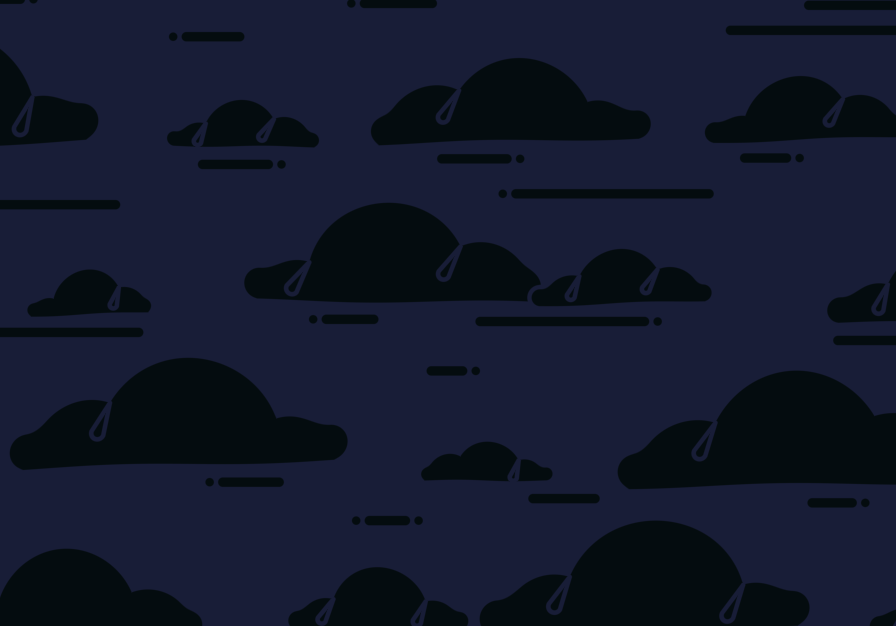
Reproduce this pattern procedurally as a Shadertoy shader.

```glsl
// Night sky of flat dark clouds with curled creases and short wind dashes.

const vec3 SKY_COLOR = vec3(0.094, 0.112, 0.216);
const vec3 INK_COLOR = vec3(0.017, 0.048, 0.058);

// Lengths are in units of the canvas height.
const vec2  CELL         = vec2(0.46, 0.26);    // spacing of the clouds
const vec2  JITTER       = vec2(0.10, 0.035);
const vec2  SMALL_RADIUS = vec2(0.050, 0.098);  // range of the main lobe
const vec2  LARGE_RADIUS = vec2(0.105, 0.155);
const float OUTLINE_GAP  = 0.007;               // sky line around overlaps
const float CURL_STROKE  = 0.0037;
const float DASH_RADIUS  = 0.0075;
const float DOT_GAP      = 0.021;
const float CURL_CHANCE  = 0.78;

// Four random values per cell and salt.
vec4 hash4(vec2 cell, float salt) {
    vec4 p = fract(vec4(cell.xyx, salt + cell.y) * vec4(0.1031, 0.1030, 0.0973, 0.1099)
                   + salt * 0.137);
    p += dot(p, p.wzxy + 33.33);
    return fract((p.xxyz + p.yzzw) * p.zywx);
}

float cover(float dist) {
    float pixel = 0.8 / iResolution.y;
    return 1.0 - smoothstep(-pixel, pixel, dist);
}

float smoothMin(float a, float b, float k) {
    float h = max(k - abs(a - b), 0.0) / k;
    return min(a, b) - h * h * k * 0.25;
}

// Capsule whose radius runs from ra at a to rb at b.
float taper(vec2 p, vec2 a, vec2 b, float ra, float rb) {
    vec2 axis = b - a;
    float t = clamp(dot(p - a, axis) / dot(axis, axis), 0.0, 1.0);
    return length(p - a - axis * t) - mix(ra, rb, t);
}

// Lobes are circles: xy centre, z radius.
float lobe(vec2 p, vec3 c) { return length(p - c.xy) - c.z; }

// Upper crossing of two lobes, left one first.
vec2 crease(vec3 a, vec3 b) {
    vec2 span = b.xy - a.xy;
    float d = length(span);
    vec2 dir = span / d;
    float along = (a.z * a.z - b.z * b.z + d * d) / (2.0 * d);
    float rise = sqrt(max(a.z * a.z - along * along, 0.0));
    return a.xy + dir * along + vec2(-dir.y, dir.x) * rise;
}

// Teardrop line hanging from a crease, leaning to the left.
float curl(vec2 p, vec2 top, float radius, float lean) {
    float len = 0.017 + 0.24 * radius;
    vec2 tip = top + len * vec2(-mix(0.15, 0.6, lean), -0.9);
    return abs(taper(p, top, tip, 0.0, len * 0.19)) - CURL_STROKE;
}

// Returns the distance to the plain body and to the body cut by curls.
vec2 cloud(vec2 p, float radius, vec2 cell) {
    vec4 shape = hash4(cell, 2.0), detail = hash4(cell, 3.0);
    p.y -= mix(-0.01, 0.04, detail.x) * p.x;
    p.y += 0.02 * radius * sin(p.x / radius * 2.0 + detail.y * 6.28);

    vec2 side = radius * mix(vec2(0.4), vec2(0.72), shape.xy);
    vec2 reach = radius + side * mix(vec2(0.0), vec2(0.25), shape.zw);
    vec3 middle = vec3(0.0, radius * mix(0.08, 0.3, detail.z), radius);
    vec3 left  = vec3(-reach.x, 0.08 * radius, side.x);
    vec3 right = vec3(reach.y, 0.08 * radius, side.y);

    float lobes = min(lobe(p, middle), min(lobe(p, left), lobe(p, right)));
    float footRadius = 0.19 * radius;
    vec2 footEnd = reach + side * mix(vec2(0.85), vec2(1.2), shape.wx);
    float foot = taper(p, vec2(-footEnd.x, footRadius), vec2(footEnd.y, footRadius),
                       footRadius, footRadius);
    float body = max(smoothMin(lobes, foot, 0.14 * radius), -p.y);

    float cuts = 1.0;
    if (detail.w < CURL_CHANCE) cuts = curl(p, crease(left, middle), radius, shape.z);
    if (detail.y < CURL_CHANCE) cuts = min(cuts, curl(p, crease(middle, right), radius, shape.w));
    return vec2(body, max(body, -cuts));
}

// Rounded dash with a dot at one or both ends.
float dash(vec2 p, vec4 rnd) {
    float halfLen = mix(0.025, 0.075, rnd.x) + 0.08 * step(0.85, rnd.y);
    float line = taper(p, vec2(-halfLen, 0.0), vec2(halfLen, 0.0), DASH_RADIUS, DASH_RADIUS);
    float dotX = halfLen + DOT_GAP;
    float dotLeft  = rnd.z < 0.4 ? length(p + vec2(dotX, 0.0)) - DASH_RADIUS * 0.9 : 1.0;
    float dotRight = rnd.z > 0.3 && rnd.z < 0.8 ? length(p - vec2(dotX, 0.0)) - DASH_RADIUS * 0.9 : 1.0;
    return min(line, min(dotLeft, dotRight));
}

void mainImage(out vec4 fragColor, in vec2 fragCoord) {
    vec2 p = fragCoord / iResolution.y + vec2(0.12, 0.07);
    float row0 = floor(p.y / CELL.y);
    float ink = 0.0, zone = 0.0, dashes = 1.0;

    for (int j = -1; j <= 1; j++)
    for (int i = -1; i <= 1; i++) {
        // Every other row is shifted by half a cell.
        float row = row0 + float(j);
        float shift = 0.5 * mod(row, 2.0);
        vec2 cell = vec2(floor(p.x / CELL.x - shift) + float(i), row);
        vec4 rnd = hash4(cell + 17.0, 1.0);
        vec2 base = (cell + vec2(shift + 0.5, 0.2)) * CELL + (rnd.xy - 0.5) * JITTER;
        vec2 q = p - base;

        bool large = mod(cell.x + floor(row * 0.5), 2.0) < 0.5;
        vec2 range = large ? LARGE_RADIUS : SMALL_RADIUS;
        vec2 d = cloud(q, mix(range.x, range.y, rnd.z), cell + 17.0);
        float area = cover(d.x - OUTLINE_GAP);
        ink = mix(ink, cover(d.y), area);
        zone = max(zone, area);

        // One dash below each cloud, another above the small ones.
        vec2 below = vec2((rnd.w - 0.5) * 0.3, -0.029);
        dashes = min(dashes, dash(q - below, hash4(cell + 17.0, 4.0)));
        vec2 above = vec2((rnd.z - 0.5) * 0.16, 0.175);
        if (!large) dashes = min(dashes, dash(q - above, hash4(cell + 17.0, 5.0)));
    }

    ink = max(ink, cover(dashes) * (1.0 - zone));
    fragColor = vec4(mix(SKY_COLOR, INK_COLOR, ink), 1.0);
}
```
